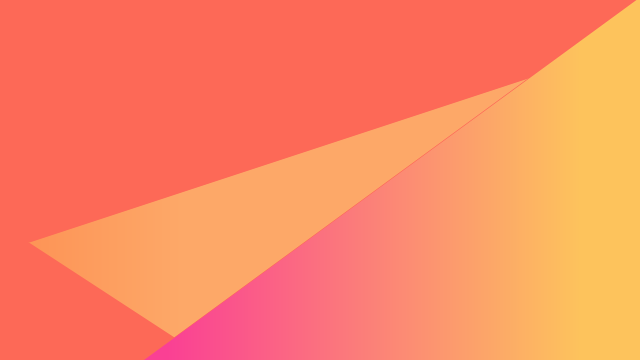
This background is drawn by a Shadertoy shader. Its source:

```glsl
// Flat coral backdrop with a folded amber triangle and a pink-to-gold diagonal sheet.

// Colours
const vec3 CORAL      = vec3(0.992, 0.412, 0.341);
const vec3 AMBER_DEEP = vec3(0.994, 0.580, 0.338);
const vec3 AMBER      = vec3(0.992, 0.660, 0.408);
const vec3 PINK       = vec3(0.980, 0.250, 0.580);
const vec3 GOLD       = vec3(0.992, 0.763, 0.362);

// Layout, in units of the canvas height
const float ASPECT      = 16.0 / 9.0;
const vec2 SHEET_BOTTOM = vec2(0.400, 0.000);
const vec2 SHEET_TOP    = vec2(1.768, 1.000);
const vec2 FOLD_LEFT    = vec2(0.081, 0.326);
const vec2 FOLD_BOTTOM  = vec2(0.484, 0.063);
const vec2 FOLD_RIGHT   = vec2(1.465, 0.781);

// Horizontal start and end of each gradient
const vec2 SHEET_RAMP = vec2(0.463, 1.609);
const vec2 FOLD_RAMP  = vec2(0.081, 0.510);

// Signed distance to the line a-b, positive on its right-hand side
float rightOfLine(vec2 p, vec2 a, vec2 b) {
    vec2 d = normalize(b - a);
    return dot(p - a, vec2(d.y, -d.x));
}

float ramp(float x, vec2 range) {
    return clamp((x - range.x) / (range.y - range.x), 0.0, 1.0);
}

// Edge coverage about one pixel wide
float coverage(float dist, float pixel) {
    return smoothstep(-0.6 * pixel, 0.6 * pixel, dist);
}

void mainImage(out vec4 fragColor, in vec2 fragCoord) {
    vec2 p = fragCoord / iResolution.xy * vec2(ASPECT, 1.0);
    float pixel = 1.0 / iResolution.y;

    vec3 color = CORAL;

    // Amber fold: the corners run clockwise, so the inside is on the right
    float fold = min(rightOfLine(p, FOLD_LEFT, FOLD_RIGHT),
                 min(rightOfLine(p, FOLD_RIGHT, FOLD_BOTTOM),
                     rightOfLine(p, FOLD_BOTTOM, FOLD_LEFT)));
    vec3 foldColor = mix(AMBER_DEEP, AMBER, ramp(p.x, FOLD_RAMP));
    color = mix(color, foldColor, coverage(fold, pixel));

    // Gradient sheet below the long diagonal
    float sheet = rightOfLine(p, SHEET_BOTTOM, SHEET_TOP);
    vec3 sheetColor = mix(PINK, GOLD, ramp(p.x, SHEET_RAMP));
    color = mix(color, sheetColor, coverage(sheet, pixel));

    fragColor = vec4(color, 1.0);
}
```
